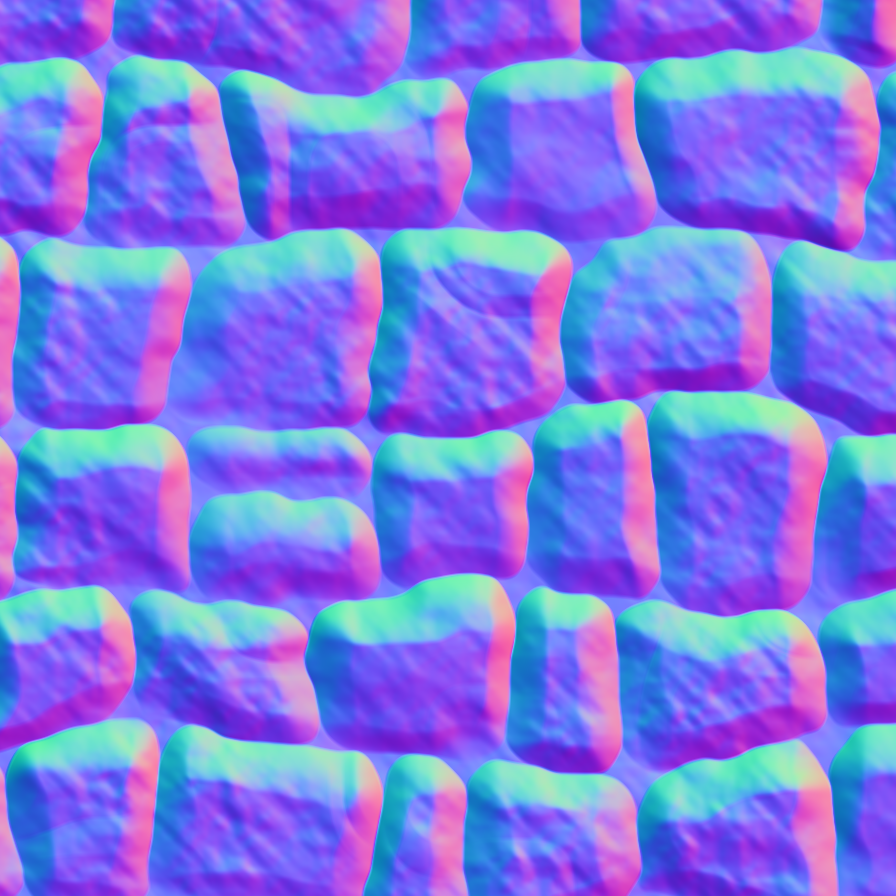
This texture map is drawn by a three.js fragment shader. Its source:

```glsl
// Tangent-space normal map of a rough rubble stone wall.
// Wavy courses are cut into uneven stones with rounded, leaning faces; their
// height field plus diagonal chisel grain is differentiated into a normal.
varying vec2 vUv;

const float COURSES = 5.35;         // courses per canvas height
const float COURSE_SHIFT = 0.15;
const float COURSE_WAVE = 0.42;     // waviness of the bed joints
const vec2 STONES = vec2(4.1, 6.0); // range of stones per course
const float JOINT_JITTER = 0.58;
const float JOINT_SKEW = 0.30;
const float SPLIT_CHANCE = 0.12;    // share of cells holding two stones
const vec2 LEFT_BEVEL = vec2(0.030, 0.060);
const vec2 RIGHT_BEVEL = vec2(0.026, 0.048);
const vec2 BOTTOM_BEVEL = vec2(0.022, 0.050);
const vec2 TOP_BEVEL = vec2(0.036, 0.074);
const float BEVEL_CURVE = 1.5;      // how far the bevel rounds over
const float BASE_HEIGHT = 0.005;
const float BULGE = 0.046;          // outward lean towards the stone top
const float SIDE_LEAN = 0.012;
const float TILT = 0.042;           // random tilt of single faces
const float DENTS = 0.017;
const float FACETS = 0.050;
const float GRAIN = 0.0052;
const float SOFTNESS = 0.0028;      // half step of the slope sampling

float hash(vec2 p) {
  vec3 q = fract(vec3(p.xyx) * 0.1031);
  q += dot(q, q.yzx + 33.33);
  return fract((q.x + q.y) * q.z);
}

float noise(vec2 p) {
  vec2 i = floor(p);
  vec2 f = p - i;
  f = f * f * f * (f * (f * 6.0 - 15.0) + 10.0);
  return mix(mix(hash(i), hash(i + vec2(1.0, 0.0)), f.x),
             mix(hash(i + vec2(0.0, 1.0)), hash(i + vec2(1.0, 1.0)), f.x), f.y);
}

// Bed joint below a course, in course units.
float bedJoint(float course, float x) {
  return course + COURSE_WAVE * (noise(vec2(x * 4.0 + course * 7.3, course + 40.0)) - 0.5);
}

// Upright joint left of a stone, in stone units; t runs up the course.
float sideJoint(float stone, float course, float t) {
  vec2 id = vec2(stone, course) + 60.0;
  return stone + JOINT_JITTER * (hash(id) - 0.5)
       + JOINT_SKEW * (hash(id + 17.0) - 0.5) * (t - 0.5);
}

// Bevel width that differs by stone and wanders along the edge.
float bevelWidth(vec2 range, vec2 id, vec2 uv, float size) {
  float wander = 0.6 * noise(uv * 13.0 + id) + 0.4 * hash(id);
  return min(mix(range.x, range.y, wander), 0.48 * size);
}

float wallHeight(vec2 uv) {
  // Ragged outlines
  vec2 p = uv;
  p += 0.030 * (vec2(noise(uv * 8.0 + 3.0), noise(uv * 8.0 + 31.0)) - 0.5);
  p += 0.010 * (vec2(noise(uv * 27.0 + 5.0), noise(uv * 27.0 + 57.0)) - 0.5);

  // Course and stone that hold this point
  float y = p.y * COURSES + COURSE_SHIFT;
  float course = floor(y);
  if (y < bedJoint(course, p.x)) course -= 1.0;
  else if (y >= bedJoint(course + 1.0, p.x)) course += 1.0;
  float below = (y - bedJoint(course, p.x)) / COURSES;
  float above = (bedJoint(course + 1.0, p.x) - y) / COURSES;
  float t = below / (below + above);

  float density = mix(STONES.x, STONES.y, hash(vec2(course + 20.0, 8.0)));
  float x = p.x * density + 9.0 * hash(vec2(course + 20.0, 3.0));
  float stone = floor(x);
  if (x < sideJoint(stone, course, t)) stone -= 1.0;
  else if (x >= sideJoint(stone + 1.0, course, t)) stone += 1.0;
  float left = (x - sideJoint(stone, course, t)) / density;
  float right = (sideJoint(stone + 1.0, course, t) - x) / density;
  vec2 id = vec2(stone, course) + 90.0;

  // Some cells hold a thin filler over a larger stone
  if (hash(id + 5.0) < SPLIT_CHANCE) {
    float tall = below + above;
    float cut = tall * mix(0.60, 0.72, hash(id + 6.0));
    if (below < cut) above = cut - below;
    else { below -= cut; above = tall - cut - below; id += 300.0; }
  }
  vec2 size = vec2(left + right, below + above);
  vec2 local = vec2(left, below) / size;

  // Bevels start at the joint and round over into the face
  float l = 1.0 - left / bevelWidth(LEFT_BEVEL, id + 11.0, uv, size.x);
  float r = 1.0 - right / bevelWidth(RIGHT_BEVEL, id + 12.0, uv, size.x);
  float b = 1.0 - below / bevelWidth(BOTTOM_BEVEL, id + 13.0, uv, size.y);
  float a = 1.0 - above / bevelWidth(TOP_BEVEL, id + 14.0, uv, size.y);
  float rim = length(max(vec2(max(l, r), max(b, a)), 0.0));
  float mask = 1.0 - pow(min(rim, 1.0), BEVEL_CURVE);

  // Leaning, bulging face with dents and broken facets
  vec2 tilt = vec2(hash(id + 2.0), hash(id + 3.0)) - 0.5;
  vec2 q = uv + id * 0.37;
  float face = BASE_HEIGHT + BULGE * sin(1.65 * local.y) + SIDE_LEAN * local.x;
  face += TILT * dot(tilt, local - 0.5);
  face += DENTS * (noise(q * 12.0) - 0.5);
  face += FACETS * hash(id + 4.0) * (min(abs(noise(q * 7.0 + 11.0) - 0.5), 0.2) - 0.1);
  face *= min(1.0, size.y / 0.14) * mix(0.72, 1.12, hash(id + 7.0));

  // Chisel grain falling to the right, over lumpy mortar and stone
  vec2 d = vec2(uv.x - uv.y, uv.x + uv.y) * 0.7071;
  float grain = GRAIN * noise(d * vec2(34.0, 62.0) + 13.0)
              + 0.0085 * noise(d * vec2(17.0, 30.0) + 71.0)
              + 0.0020 * noise(uv * 85.0);
  float roughness = mix(0.4, 1.5, noise(uv * 5.0 + 23.0));
  return mask * face + grain * roughness * (0.5 + 0.5 * mask)
       + 0.014 * noise(uv * 12.0 + 47.0);
}

void main() {
  vec2 e = vec2(SOFTNESS, 0.0);
  vec2 slope = vec2(wallHeight(vUv + e.xy) - wallHeight(vUv - e.xy),
                    wallHeight(vUv + e.yx) - wallHeight(vUv - e.yx)) / (2.0 * SOFTNESS);
  gl_FragColor = vec4(0.5 + 0.5 * normalize(vec3(-slope, 1.0)), 1.0);
}
```
